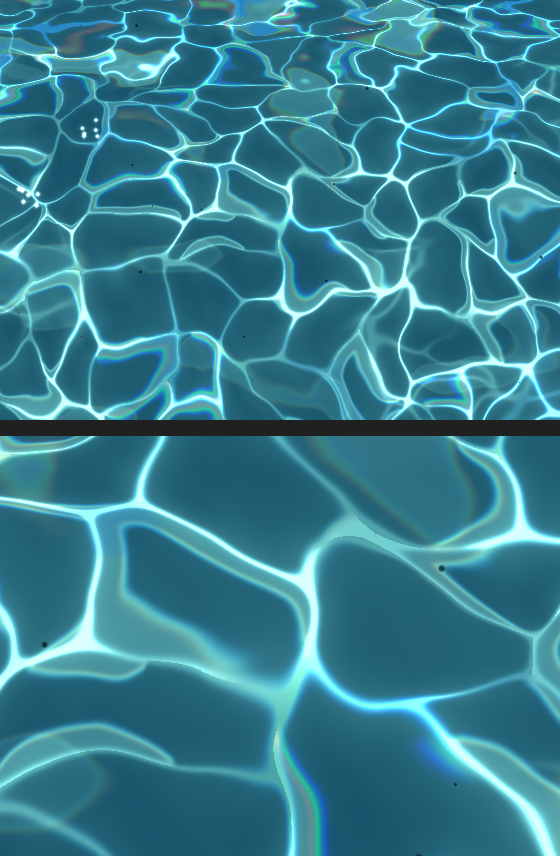
Top, the full canvas; bottom, a detail of the centre.
This texture is drawn by a Shadertoy shader. Its source:

```glsl
const vec3 DEEP_WATER = vec3(0.105, 0.345, 0.430);
const vec3 LIT_WATER = vec3(0.500, 0.880, 0.870);
const vec3 SKY_BLUE = vec3(0.130, 0.520, 0.800);
const float CELLS = 6.6;          // net cells per canvas height
const float FORESHORTEN = 0.55;   // squeeze towards the far edge
const float LINE_WIDTH = 0.027;
const float RIBBON_WIDTH = 0.19;
const float GLOW_REACH = 0.12;
const float DISPERSION = 0.035;
const float CORNER_SHARPNESS = 26.0;
const int SPECKS = 24;

vec2 hash2(vec2 p) {
    vec3 q = fract(vec3(p.xyx) * vec3(0.1031, 0.1030, 0.0973));
    q += dot(q, q.yzx + 33.33);
    return fract((q.xx + q.yz) * q.zy);
}

float noise(vec2 p) {
    vec2 i = floor(p), f = fract(p);
    f = f * f * (3.0 - 2.0 * f);
    vec2 e = vec2(0.0, 1.0);
    return mix(mix(hash2(i).x, hash2(i + e.yx).x, f.x),
               mix(hash2(i + e.xy).x, hash2(i + e.yy).x, f.x), f.y);
}

float fbm(vec2 p) {
    return 0.55 * noise(p) + 0.3 * noise(p * 2.1 + 7.3) + 0.15 * noise(p * 4.3 + 3.1);
}

vec2 wobble(vec2 p) {
    return vec2(noise(p), noise(p + 41.7)) - 0.5;
}

// Rounded distance to the nearest cell border in x, cell id in yz
vec3 cellBorder(vec2 p) {
    vec2 base = floor(p), nearest = vec2(0.0), id = base;
    float best = 9.0;
    for (int y = -1; y <= 1; y++)
    for (int x = -1; x <= 1; x++) {
        vec2 c = base + vec2(x, y);
        vec2 r = c + 0.04 + 0.92 * hash2(c) - p;
        if (dot(r, r) < best) { best = dot(r, r); nearest = r; id = c; }
    }
    float sum = 0.0;
    for (int y = -2; y <= 2; y++)
    for (int x = -2; x <= 2; x++) {
        vec2 c = id + vec2(x, y);
        if (x == 0 && y == 0) continue;
        vec2 r = c + 0.04 + 0.92 * hash2(c) - p;
        float d = dot(0.5 * (nearest + r), normalize(r - nearest));
        sum += exp(-CORNER_SHARPNESS * d);
    }
    return vec3(max(-log(sum) / CORNER_SHARPNESS, 0.0), id);
}

vec3 bell(vec3 d, float width) {
    return exp(-d * d / (width * width));
}

// Bright folds, with translucent ribbons on one side of some borders
vec3 caustics(vec2 p, float far) {
    vec3 border = cellBorder(p);
    float patchy = smoothstep(0.45, 0.8, noise(p * 0.8 + 19.0));
    vec3 split = vec3(-1.0, 0.0, 1.0) * DISPERSION * (0.2 + patchy + far);
    vec3 d = vec3(border.x);
    float strength = mix(0.4, 1.05, smoothstep(0.2, 0.7, noise(p * 1.3 + 5.0)));
    float ribbon = RIBBON_WIDTH * smoothstep(0.52, 0.9, noise(p * 1.1 + border.yz * 3.7));

    vec3 light = strength * bell(d - 0.3 * split, LINE_WIDTH);
    light += 0.30 * strength * exp(-d / GLOW_REACH);
    float present = smoothstep(0.02, 0.06, ribbon);
    light += present * 0.32 * (1.0 - smoothstep(ribbon - 0.02, ribbon + 0.02, d - split));
    light += present * 0.45 * bell(d - ribbon - split, LINE_WIDTH);
    return light;
}

// Closed pools of light with a bright rim, seen on the far waves
vec3 islands(vec2 p, float far) {
    float level = noise(p * vec2(0.95, 1.2) + 63.0) + 0.12 * noise(p * 3.0);
    vec3 h = level - 0.84 + vec3(0.035, 0.0, -0.035) * (0.4 + far);
    return 0.36 * smoothstep(-0.015, 0.03, h) + 0.35 * bell(h, 0.025);
}

float sunGlint(vec2 uv, vec2 center, float size) {
    float light = 0.0;
    for (int i = 0; i < 6; i++) {
        vec2 r = abs(uv - center - (hash2(vec2(i, 8.0) + center * 90.0) - 0.5) * size * 3.0);
        light += exp(-dot(r, r) / (size * size * 0.09));
        light += 0.25 * exp(-(r.x + r.y) / (size * 0.35) - 6.0 * min(r.x, r.y) / size);
    }
    return light;
}

void mainImage(out vec4 fragColor, in vec2 fragCoord) {
    vec2 uv = fragCoord / iResolution.y;
    float middle = 0.5 * iResolution.x / iResolution.y;
    float far = smoothstep(0.5, 1.0, uv.y);

    // Tilted surface, bent by waves that grow with distance
    vec2 p = vec2((uv.x - middle) * (1.0 + 0.25 * uv.y * uv.y),
                  uv.y + FORESHORTEN * pow(uv.y, 4.0)) * CELLS + 31.0;
    p += 0.85 * wobble(p * 0.75) + (0.22 + 0.3 * far) * wobble(p * 2.3 + 9.0);

    // Main net, a faint second net, and soft haze
    vec3 light = caustics(p, far);
    float veil = smoothstep(0.45, 0.8, noise(p * 0.55 + 77.0));
    float faint = cellBorder(p * 0.83 + 0.5 * wobble(p * 0.9 + 15.0) + 53.0).x;
    light += veil * (0.28 * exp(-faint * faint / 0.0016) + 0.14 * exp(-faint / 0.16));
    light += islands(p, far) * mix(0.35, 1.0, far);
    light += 0.20 * (fbm(p * 0.9 + 25.0) - 0.42);
    light += 0.04 * (noise(p * vec2(5.0, 2.0) + p.yx * 2.0) - 0.5);

    vec3 color = DEEP_WATER + (LIT_WATER - DEEP_WATER) * min(light, 1.15);
    color += 0.30 * smoothstep(0.85, 1.5, light);
    float blue = smoothstep(0.66, 0.86, noise(p * 1.2 + 88.0)) * (0.25 + 0.6 * far);
    color = mix(color, SKY_BLUE, blue * smoothstep(0.15, 0.5, light.b));

    // Drifting dark specks and sun glints
    for (int i = 0; i < SPECKS; i++) {
        vec2 at = hash2(vec2(i, 3.0)) * vec2(2.0 * middle, 1.0);
        float radius = 0.001 + 0.0025 * pow(hash2(vec2(i, 5.0)).x, 3.0);
        color *= 0.35 + 0.65 * smoothstep(radius * 0.5, radius * 1.6, length(uv - at));
    }
    color += sunGlint(uv, vec2(0.066, 0.528), 0.016);
    color += sunGlint(uv, vec2(0.212, 0.696), 0.014);
    fragColor = vec4(clamp(color, 0.0, 1.0), 1.0);
}
```
